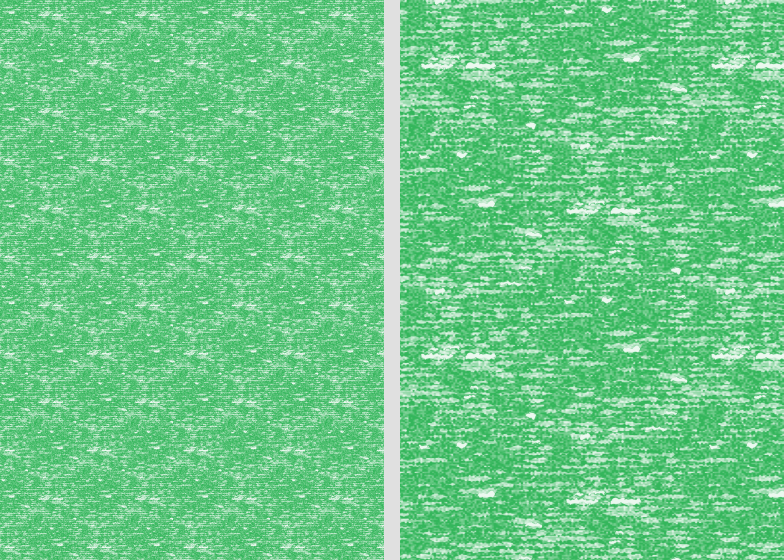
Left: the whole. Right: its middle third, enlarged.
This texture is drawn by a Shadertoy shader. Its source:

```glsl
// Green woven melange: tight rows of thin, frayed pale threads over a speckled
// green ground, with small ragged white slubs gathered in clusters. Row noise and
// cellular capsules share one half-drop repeat; a sample grid smooths the edges.

#define GROUND vec3(0.20, 0.712, 0.355)
#define PALE vec3(1.0)
#define REPEAT 0.252
#define CLUSTER_CENTRE vec2(0.498, 0.78)
#define BASE_TONE 0.13
#define SPECKLE_GAIN 0.56
#define THREAD_TONE 0.40
#define THREAD_ROWS 24.0
#define THREAD_GAP 0.40
#define CLUSTER_GAIN 0.08
#define SLUB_RATE 0.14
#define SAMPLES 3

const float TAU = 6.2831853;

// Random pair for a wrapped, non-negative cell
vec2 hash2(vec2 cell, float seed) {
    uvec2 v = uvec2(cell + vec2(512.0 * seed, 0.0));
    v = v * 1664525u + 1013904223u;
    for (int i = 0; i < 2; i++) {
        v.x += v.y * 1664525u;
        v.y += v.x * 1664525u;
        v ^= v >> 16u;
    }
    return vec2(v & 65535u) / 65535.0;
}

// Wraps cells on the half-drop lattice; count.y cells fill half a repeat
vec2 wrapCell(vec2 cell, vec2 count) {
    cell.x += floor(cell.y / count.y) * count.x * 0.5;
    return mod(cell, count);
}

float cellValue(vec2 cell, vec2 count, float seed) {
    return hash2(wrapCell(cell, count), seed).x;
}

// Value noise that repeats with the cloth
float clothNoise(vec2 p, vec2 count, float seed) {
    vec2 g = p * count * vec2(1.0, 2.0);
    vec2 cell = floor(g);
    vec2 f = fract(g);
    f = f * f * (3.0 - 2.0 * f);
    float low = mix(cellValue(cell, count, seed),
                    cellValue(cell + vec2(1, 0), count, seed), f.x);
    float high = mix(cellValue(cell + vec2(0, 1), count, seed),
                     cellValue(cell + vec2(1, 1), count, seed), f.x);
    return mix(low, high, f.y);
}

// Broad clusters, 0 to 1, from crossed cosines
float clusterDensity(vec2 p) {
    return 0.5 + 0.5 * cos(TAU * p.x) * cos(TAU * p.y);
}

// One thread per row; its width and tone swell and break along its length
float threads(vec2 p, float speckle) {
    float y = p.y * 2.0 * THREAD_ROWS;
    vec2 rowPoint = vec2(p.x, floor(y) / (2.0 * THREAD_ROWS));
    float run = clothNoise(rowPoint, vec2(8.0, THREAD_ROWS), 1.0);
    float fray = clothNoise(rowPoint, vec2(36.0, THREAD_ROWS), 2.0);
    float drift = clothNoise(rowPoint, vec2(10.0, THREAD_ROWS), 3.0);
    float halfWidth = mix(run, fray, 0.55) - THREAD_GAP
                    + CLUSTER_GAIN * (clusterDensity(p) - 0.5);
    float dist = abs(fract(y) - mix(0.35, 0.65, drift)) - halfWidth;
    float cover = 1.0 - smoothstep(-0.08, 0.08, dist + 0.35 * (speckle - 0.5));
    return cover * mix(0.65, 1.25, fray);
}

// White slubs: one possible flat capsule per cell
float slubs(vec2 p, float speckle) {
    const vec2 count = vec2(10.0, 18.0);
    vec2 scale = count * vec2(1.0, 2.0);
    vec2 home = floor(p * scale);
    // Layered sines fray the edges
    p.y += 0.002 * sin(TAU * (14.0 * p.x + 6.0 * p.y))
         + 0.002 * sin(TAU * (37.0 * p.x - 11.0 * p.y));
    float ink = 0.0;
    for (int j = -1; j <= 1; j++)
    for (int i = -1; i <= 1; i++) {
        vec2 cell = home + vec2(i, j);
        vec2 id = wrapCell(cell, count);
        float density = clusterDensity((cell + 0.5) / scale);
        if (hash2(id, 5.0).x > SLUB_RATE * (0.2 + 1.2 * density * density)) continue;
        vec2 centre = (cell + hash2(id, 6.0)) / scale;
        vec2 size = hash2(id, 7.0);
        float halfLength = mix(0.008, 0.06, size.x * size.x);
        float radius = mix(0.004, 0.010, size.y * size.y * size.y);
        vec2 d = p - centre;
        d.x = max(abs(d.x) - halfLength, 0.0);
        float dist = length(d) - radius + 0.008 * (speckle - 0.5);
        ink = max(ink, 1.0 - smoothstep(-0.002, 0.002, dist));
    }
    return ink;
}

// Share of pale yarn at a point, in repeat units
float paleYarn(vec2 p) {
    float speckle = clothNoise(p, vec2(150.0, 96.0), 4.0);
    float tone = max(BASE_TONE + SPECKLE_GAIN * (speckle - 0.5), 0.0);
    tone += THREAD_TONE * threads(p, 1.0 - speckle);
    return max(min(tone, 1.0), 0.9 * slubs(p, speckle));
}

void mainImage(out vec4 fragColor, in vec2 fragCoord) {
    float pale = 0.0;
    for (int j = 0; j < SAMPLES; j++)
    for (int i = 0; i < SAMPLES; i++) {
        vec2 offset = (vec2(i, j) + 0.5) / float(SAMPLES) - 0.5;
        vec2 p = (fragCoord + offset) / iResolution.x;
        pale += paleYarn((p - CLUSTER_CENTRE) / REPEAT);
    }
    fragColor = vec4(mix(GROUND, PALE, pale / float(SAMPLES * SAMPLES)), 1.0);
}
```
